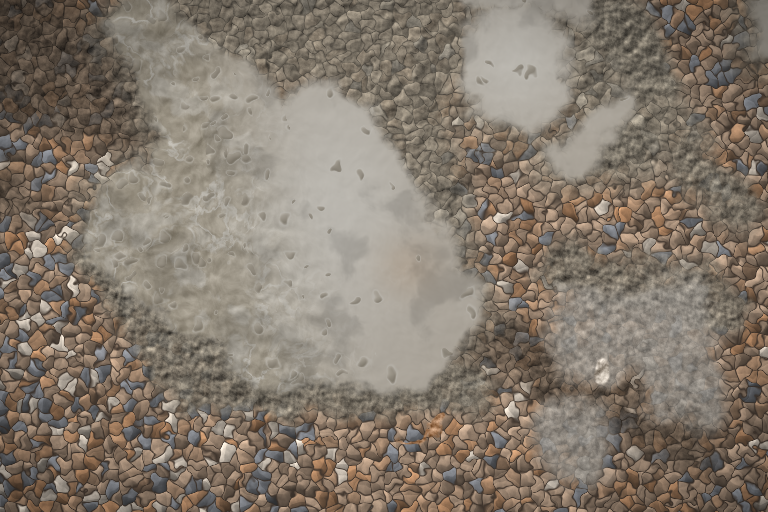
Write a Shadertoy shader that draws this texture.

```glsl
// Wet cement pools spread over crushed stone, seen from above.
// Cellular noise makes the gravel, tapered capsules place pools and mud,
// and layered value noise gives rough edges, relief and foam streaks.

const float STONE_SCALE = 45.;
const float LUMP_SCALE = 34.;
const float ROUGHNESS = .085;
const float VIGNETTE = .3;
const vec2 LIGHT = vec2(-.5, .85);
const vec3 TAN = vec3(.60, .515, .44);
const vec3 RUST = vec3(.63, .475, .35);
const vec3 BLUE = vec3(.45, .46, .48);
const vec3 PALE = vec3(.74, .70, .65);
const vec3 GAP = vec3(.24, .20, .17);
const vec3 SOIL = vec3(.31, .27, .23);
const vec3 MUD = vec3(.45, .425, .38);
const vec3 SLAB = vec3(.58, .56, .53);
const vec3 POOL = vec3(.635, .61, .57);
const vec3 OLIVE = vec3(.56, .53, .47);
const vec3 WARM = vec3(.65, .60, .54);
const vec3 FOAM = vec3(.72, .71, .685);

float hash(vec2 p) { return fract(sin(dot(p, vec2(127.1, 311.7))) * 43758.5453); }

float noise(vec2 p) {
  vec2 i = floor(p), f = fract(p);
  f *= f * (3. - 2. * f);
  return mix(mix(hash(i), hash(i + vec2(1, 0)), f.x),
             mix(hash(i + vec2(0, 1)), hash(i + 1.), f.x), f.y);
}

float fbm(vec2 p) {
  float sum = 0., gain = .5;
  for (int i = 0; i < 5; i++) {
    sum += gain * noise(p);
    p = mat2(1.6, 1.2, -1.2, 1.6) * p + 7.3;
    gain *= .5;
  }
  return sum;
}

// Slope of the noise towards the light
float relief(vec2 p) { return fbm(p) - fbm(p + .4 * LIGHT); }

// Capsule from a to b whose radius goes from ra to rb
float blob(vec2 p, float ax, float ay, float bx, float by, float ra, float rb) {
  vec2 a = vec2(ax, ay), d = vec2(bx, by) - a;
  float t = clamp(dot(p - a, d) / dot(d, d), 0., 1.);
  return length(p - a - d * t) - mix(ra, rb, t);
}

float cover(float d, float soft) { return 1. - smoothstep(-soft, soft, d); }
float glow(vec2 p, float x, float y, float w, float h) {
  vec2 q = (p - vec2(x, y)) / vec2(w, h);
  return exp(-dot(q, q));
}

struct Cell { vec2 offset, id; float edge; };

Cell nearestCell(vec2 p) {
  Cell c;
  float first = 9., second = 9.;
  for (int k = 0; k < 9; k++) {
    vec2 id = floor(p) + vec2(k % 3 - 1, k / 3 - 1);
    vec2 o = p - id - vec2(hash(id), hash(id + 57.));
    float d = length(o);
    if (d < first) { second = first; first = d; c.offset = o; c.id = id; }
    else second = min(second, d);
  }
  c.edge = second - first;
  return c;
}

vec3 gravel(vec2 p, float variety) {
  Cell c = nearestCell(p * STONE_SCALE + .7 * vec2(noise(p * 70.), noise(p * 70. + 31.)));
  float kind = hash(c.id + 11.), turn = 6.283 * hash(c.id + 23.);
  vec3 col = mix(TAN, RUST, smoothstep(.5, 1., hash(c.id + 5.)));
  col = mix(col, BLUE, step(kind, .1 + .12 * variety));
  col = mix(col, PALE, step(.95 - .08 * variety, kind));
  float facet = smoothstep(-.06, .06, dot(c.offset, vec2(cos(turn), sin(turn))));
  col *= .68 + .34 * hash(c.id + 41.) + .16 * facet + .4 * dot(c.offset, LIGHT);
  return mix(GAP, col * (.86 + .28 * fbm(p * 130.)), smoothstep(-.04, .2, c.edge));
}

vec3 poolSurface(vec2 p) {
  vec2 flow = p + .05 * vec2(fbm(p * 11.), fbm(p * 11. + 19.));
  float left = 1. - smoothstep(.44, .7, p.x + .3 * (p.y - .5));
  left *= 1. - .8 * smoothstep(.9, 1., p.x);
  float centre = glow(p, .66, .6, .16, .26) + glow(p, 1.01, .88, .12, .12);
  vec3 col = mix(mix(POOL, OLIVE, .8 * left), FOAM, .75 * min(centre, 1.));
  col = mix(col, WARM, .85 * glow(p, .8, .48, .06, .055));
  // Pale foam in patches and along contours of warped noise
  float foam = fbm(flow * 27.), patches = smoothstep(.4, .65, fbm(p * 13. + 3.));
  float streak = 1. - smoothstep(0., .08, abs(foam - .48));
  col = mix(col, FOAM, (.1 + .6 * left) * max(streak * patches, .6 * smoothstep(.5, .65, foam)));
  col *= 1. - .1 * smoothstep(.52, .68, fbm(flow * 13. + 4.));
  col += .25 * relief(flow * 38.) * (.2 + left);
  // Half-sunk lumps with foam rings
  Cell c = nearestCell(p * LUMP_SCALE + .6 * vec2(noise(p * 60.), noise(p * 60. + 9.)));
  float crowd = .1 + .25 * left + .5 * glow(p, .45, .68, .05, .13);
  float present = step(hash(c.id + 3.), crowd) * smoothstep(0., .15, c.edge);
  float r = length(c.offset) / (.16 + .24 * hash(c.id + 9.));
  float ring = smoothstep(.8, 1., r) * (1. - smoothstep(1., 1.5, r));
  col = mix(col, FOAM, .35 * present * ring);
  float lump = present * (1. - smoothstep(.5, 1.1, r));
  return mix(col, MUD + .07 + .35 * dot(c.offset, LIGHT), .8 * lump);
}

void mainImage(out vec4 fragColor, in vec2 fragCoord) {
  vec2 p = fragCoord / iResolution.y;
  vec2 w = p + ROUGHNESS * (vec2(fbm(p * 16.), fbm(p * 16. + 43.)) - .48);
  float bump = relief(p * 58.), grain = fbm(p * 120.) - .48;

  // Pool outlines
  float pool = min(blob(w, .635, .72, .79, .385, .12, .14), blob(w, .295, .55, .57, .36, .125, .11));
  pool = min(pool, min(blob(w, .43, .72, .5, .48, .12, .15), blob(w, .5, .32, .78, .31, .07, .06)));
  pool = min(pool, min(blob(w, .27, .95, .44, .75, .055, .12), blob(w, 1.01, .9, 1., .84, .095, .1)));
  pool = min(pool, min(blob(w, 1.11, .69, 1.23, .81, .04, .03), blob(w, .92, 1.01, 1.13, 1., .02, .035)));
  pool = min(pool, blob(w, 1.5, .97, 1.5, .91, .03, .03));

  // Gravel and dark soil
  vec3 col = gravel(p, 1. - smoothstep(.45, .8, p.x + .6 * p.y));
  float soil = min(blob(w, 0., .94, .25, .78, .15, .08), blob(w, 0., .62, .06, .6, .05, .03));
  soil = min(soil, blob(w, .98, .33, 1.34, .14, .045, .05));
  col = mix(col, SOIL * (.55 + dot(col, vec3(.36)) + 1.2 * bump + grain), .75 * cover(soil, .05));

  // Cement-coated stones, then thick mud
  float coat = min(blob(w, .42, .96, .82, .93, .12, .13), blob(w, .78, .86, .88, .44, .11, .06));
  coat = min(min(coat, pool - .03), blob(w, 1.14, .96, 1.24, .76, .12, .11));
  col = mix(col, MUD * (.56 + dot(col, vec3(.36)) + 1.2 * bump), .88 * cover(coat, .05));
  float mud = min(blob(w, .19, .47, .38, .27, .035, .075), blob(w, .38, .25, .92, .24, .06, .05));
  mud = min(mud, min(blob(w, 1.36, .68, 1.44, .6, .055, .05), blob(w, 1.18, .7, 1.25, .74, .04, .04)));
  mud = min(mud, min(blob(w, 1.1, .47, 1.41, .41, .05, .055), blob(w, 1.2, .95, 1.27, .87, .06, .05)));
  col = mix(col, MUD * (.97 + 1.6 * bump + .8 * grain), .88 * cover(mud, .025));

  // Drying slabs
  float slab = min(blob(w, 1.16, .35, 1.31, .36, .085, .1), blob(w, 1.3, .3, 1.37, .2, .09, .045));
  slab = min(slab, blob(w, 1.12, .17, 1.14, .11, .07, .055));
  col = mix(col, SLAB * (.97 + .5 * bump + .6 * grain), .85 * cover(slab, .025));

  // Wet pools with a dark shoreline
  col *= 1. - .12 * cover(abs(pool), .02);
  col = mix(col, poolSurface(p), cover(pool, .018));

  // Twig and pale stone
  col = mix(col, RUST + bump, cover(blob(w, .77, .145, .865, .17, .003, .007), .003));
  col = mix(col, PALE + bump, cover(blob(p, 1.175, .265, 1.177, .288, .015, .012), .003));

  vec2 q = 2. * fragCoord / iResolution.xy - 1.;
  col *= 1.04 - VIGNETTE * smoothstep(.5, 2., dot(q, q));
  fragColor = vec4(clamp(col, 0., 1.), 1.);
}
```
